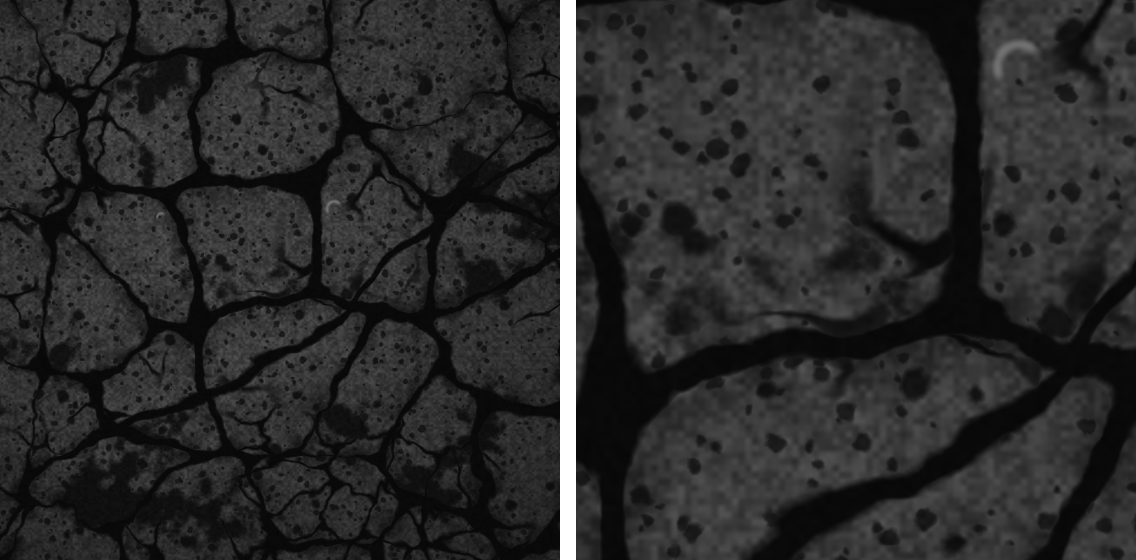
Left: the whole. Right: its middle third, enlarged.
Reproduce this texture procedurally as a three.js fragment shader.

```glsl
varying vec2 vUv;

const vec3 CRACK_COLOR = vec3(0.036);
const vec3 PLATE_COLOR = vec3(0.226);
const vec3 GLINT_COLOR = vec3(0.48);

float hash(vec2 p) {
  return fract(sin(dot(p, vec2(127.1, 311.7))) * 43758.5453);
}

vec2 hash2(vec2 p) {
  return vec2(hash(p), hash(p + 57.3));
}

float noise(vec2 p) {
  vec2 cell = floor(p);
  vec2 f = fract(p);
  f = f * f * (3.0 - 2.0 * f);
  float low = mix(hash(cell), hash(cell + vec2(1.0, 0.0)), f.x);
  float high = mix(hash(cell + vec2(0.0, 1.0)), hash(cell + 1.0), f.x);
  return mix(low, high, f.y);
}

float fbm(vec2 p) {
  float sum = 0.0;
  float amplitude = 0.53;
  for (int i = 0; i < 4; i++) {
    sum += amplitude * noise(p);
    p = p * 2.07 + 13.7;
    amplitude *= 0.5;
  }
  return sum;
}

vec2 warp(vec2 p, float scale, float amount) {
  vec2 q = p * scale;
  return p + amount * (vec2(fbm(q), fbm(q + 31.4)) - 0.5);
}

// Distance to cell borders, blended so that junctions widen
float borderDistance(vec2 p, float scale, float seed) {
  p = p * scale + seed;
  vec2 base = floor(p);
  vec2 nearCell = base;
  vec2 nearest = vec2(0.0);
  float best = 9.0;
  for (int y = -1; y <= 1; y++) {
    for (int x = -1; x <= 1; x++) {
      vec2 cell = base + vec2(float(x), float(y));
      vec2 r = cell + hash2(cell) - p;
      if (dot(r, r) < best) {
        best = dot(r, r);
        nearest = r;
        nearCell = cell;
      }
    }
  }
  float sum = 0.0;
  for (int y = -2; y <= 2; y++) {
    for (int x = -2; x <= 2; x++) {
      vec2 cell = nearCell + vec2(float(x), float(y));
      vec2 r = cell + hash2(cell) - p;
      vec2 gap = r - nearest;
      if (dot(gap, gap) > 0.0001) {
        sum += exp(-18.0 * dot(0.5 * (r + nearest), normalize(gap)));
      }
    }
  }
  return -log(sum) / (18.0 * scale);
}

float line(float d, float halfWidth, float blur) {
  return 1.0 - smoothstep(halfWidth - blur, halfWidth + blur, d);
}

// Scattered small dark holes of varied size
float pits(vec2 p, float scale, float share) {
  p *= scale;
  vec2 base = floor(p);
  float mask = 0.0;
  for (int y = -1; y <= 1; y++) {
    for (int x = -1; x <= 1; x++) {
      vec2 cell = base + vec2(float(x), float(y));
      float radius = mix(0.12, 0.42, hash(cell + 8.1));
      float present = step(hash(cell + 3.7), share);
      float d = length(cell + hash2(cell) - p);
      mask = max(mask, present * line(d, radius, 0.13));
    }
  }
  return mask;
}

// Rare bright crescents
float glints(vec2 p, float scale, float share) {
  p *= scale;
  vec2 cell = floor(p);
  vec2 r = fract(p) - mix(vec2(0.3), vec2(0.7), hash2(cell + 5.0));
  float radius = mix(0.04, 0.13, hash(cell + 2.0));
  float arc = line(abs(length(r) - radius), 0.022, 0.02);
  float side = smoothstep(-0.03, 0.05, dot(r, vec2(-0.6, 0.8)));
  return arc * side * step(hash(cell + 9.0), share);
}

void main() {
  vec2 uv = vUv;
  vec2 p = warp(warp(uv, 5.0, 0.11), 34.0, 0.017);
  float patchy = fbm(uv * 5.0 + 4.0);
  float rough = fbm(uv * 38.0 + 20.0);

  // Main cracks, with ragged shadow along them
  float d = borderDistance(p, 4.8, 2.0);
  float width = mix(0.002, 0.011, smoothstep(0.25, 0.75, patchy));
  float dark = line(d, width, 0.0035);
  float shadow = exp(-max(d, 0.0) / 0.022) * smoothstep(0.36, 0.62, rough);
  dark = max(dark, shadow * 0.8);

  // Long diagonal fissure
  float fissure = abs(p.y - 0.07 - 0.66 * p.x - 0.035 * sin(p.x * 9.0)) * 0.83;
  dark = max(dark, line(fissure, mix(0.004, 0.014, patchy), 0.004));

  // Fine branching cracks that fade in and out
  float fineArea = smoothstep(0.42, 0.6, fbm(uv * 6.0 + 40.0) + 0.12 * (uv.x - uv.y));
  float fine = borderDistance(warp(p, 14.0, 0.045), 10.5, 17.0);
  dark = max(dark, fineArea * line(fine, 0.0035, 0.0035));

  // Dark blotches and pits
  float blotch = fbm(uv * 8.0 + 70.0) + 0.3 * (rough - 0.5);
  dark = max(dark, 0.85 * smoothstep(0.61, 0.72, blotch));
  vec2 pitPoint = warp(uv, 90.0, 0.008);
  dark = max(dark, 0.72 * pits(pitPoint, 72.0, 0.32));
  dark = max(dark, 0.85 * pits(pitPoint + 0.37, 36.0, 0.08));

  // Uneven light and fine grain
  float light = 1.07 - 0.42 * smoothstep(0.2, 0.95, length(uv - vec2(0.36, 0.66)));
  light *= 0.9 + 0.2 * patchy;
  float grain = noise(uv * 250.0) + 0.6 * noise(uv * 130.0 + 9.0) - 0.8;
  vec3 plate = PLATE_COLOR * light + 0.105 * grain * light;
  vec3 crack = CRACK_COLOR + 0.012 * grain;
  vec3 color = mix(plate, crack, dark);
  color = mix(color, GLINT_COLOR, 0.8 * glints(uv, 9.0, 0.05));
  gl_FragColor = vec4(color, 1.0);
}
```
